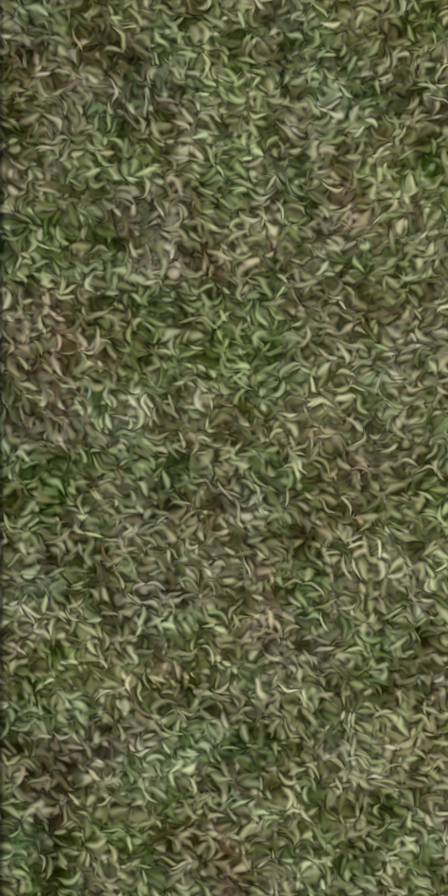
This texture is drawn by a WebGL 2 fragment shader. Its source:

```glsl
#version 300 es
precision highp float;
// Worn, matted lawn: layers of short soft strands scattered on jittered grids,
// each gently darkening what lies beneath it. Slow gradient noise varies the
// lean, the brightness and the green-to-straw hue from patch to patch.

uniform vec2 u_resolution;
out vec4 fragColor;

const int   LAYERS = 7;
const float CELL = 0.042;               // grid spacing, canvas width = 1
const vec2  HALF_LENGTH = vec2(0.28, 0.74);  // in cells, min and max
const vec2  RADIUS = vec2(0.16, 0.29);       // in cells, min and max
const float BEND = 0.7;
const float ANGLE_SPREAD = 1.2;
const float SHADOW = 0.24;
const float WARP = 0.012;
const float TONE_MEAN = 0.85;
const float TONE_SPREAD = 1.08;
const vec3  DARK = vec3(0.160, 0.173, 0.045);
const vec3  LIGHT = vec3(0.588, 0.602, 0.440);
const vec3  GREEN_SHIFT = vec3(-0.034, 0.012, -0.024);
const vec3  GREY_SHIFT = vec3(-0.006, 0.000, 0.036);

vec3 hash3(ivec3 cell) {
    uvec3 v = uvec3(cell) * 1664525u + 1013904223u;
    v.x += v.y * v.z; v.y += v.z * v.x; v.z += v.x * v.y;
    v ^= v >> 16u;
    v.x += v.y * v.z; v.y += v.z * v.x; v.z += v.x * v.y;
    return vec3(v >> 8u) / 16777216.0;
}

float cornerSlope(ivec2 corner, vec2 offset, int seed) {
    float a = 6.28319 * hash3(ivec3(corner, seed)).x;
    return dot(vec2(cos(a), sin(a)), offset);
}

// Gradient noise, roughly -0.7 to 0.7
float noise(vec2 p, int seed) {
    ivec2 i = ivec2(floor(p));
    vec2 f = fract(p);
    vec2 u = f * f * f * (f * (f * 6.0 - 15.0) + 10.0);
    float low = mix(cornerSlope(i, f, seed),
                    cornerSlope(i + ivec2(1, 0), f - vec2(1, 0), seed), u.x);
    float high = mix(cornerSlope(i + ivec2(0, 1), f - vec2(0, 1), seed),
                     cornerSlope(i + ivec2(1, 1), f - vec2(1, 1), seed), u.x);
    return mix(low, high, u.y);
}

vec3 grassColour(float tone, float green, float grey) {
    return mix(DARK, LIGHT, tone) + GREEN_SHIFT * green + GREY_SHIFT * grey;
}

// x: distance to the strand's spine, y: position along it from -1 to 1
vec2 curvedStrand(vec2 p, float angle, float halfLength, float bend) {
    float c = cos(angle), s = sin(angle);
    vec2 q = vec2(c * p.x + s * p.y, c * p.y - s * p.x);
    q.y += bend * (q.x * q.x - 0.12);
    float past = max(abs(q.x) - halfLength, 0.0);
    return vec2(length(vec2(past, q.y)), clamp(q.x / halfLength, -1.0, 1.0));
}

void main() {
    vec2 uv = gl_FragCoord.xy / u_resolution.x;
    float height = gl_FragCoord.y / u_resolution.y;

    // Patch-wide variation
    float greenPatch = 1.6 * noise(uv * 4.5, 101) + 1.1 * noise(uv * 11.0, 102);
    float greyPatch = 1.3 * noise(uv * 5.5 + 3.7, 103) - 0.3 * uv.x;
    float tonePatch = 0.34 * noise(uv * 5.0, 104) + 0.36 * noise(uv * 12.0, 105)
                    + 0.30 * noise(uv * 23.0, 110) + 0.14 * (uv.x - 0.5);
    float lean = mix(-0.6, 0.85, smoothstep(0.4, 1.0, uv.x) * smoothstep(0.1, 0.9, height))
               + 0.9 * noise(uv * 3.0, 106);

    // Wobble so that no strand is a clean arc
    vec2 wobble = vec2(noise(uv * 27.0, 107), noise(uv * 27.0, 108));
    vec2 p = uv + WARP * wobble;

    // Shaded thatch between the strands
    vec3 colour = grassColour(0.30 + tonePatch + 0.25 * noise(uv * 50.0, 109),
                              greenPatch, greyPatch);

    // Strands, from the lowest layer to the topmost
    for (int layer = 0; layer < LAYERS; layer++) {
        float size = CELL * (1.12 - 0.04 * float(layer));
        vec2 g = p / size + float(layer) * vec2(7.31, 3.77);
        ivec2 home = ivec2(floor(g));
        for (int j = -1; j <= 1; j++)
        for (int i = -1; i <= 1; i++) {
            ivec2 cell = home + ivec2(i, j);
            vec3 place = hash3(ivec3(cell, layer));
            vec3 shape = hash3(ivec3(cell, layer + 20));
            vec3 tint = hash3(ivec3(cell, layer + 40));
            vec2 centre = vec2(cell) + mix(vec2(0.12), vec2(0.88), place.xy);
            float angle = lean + ANGLE_SPREAD * (2.0 * place.z - 1.0);
            float halfLength = mix(HALF_LENGTH.x, HALF_LENGTH.y, shape.x);
            vec2 strand = curvedStrand(g - centre, angle, halfLength, BEND * (2.0 * shape.z - 1.0));
            float radius = mix(RADIUS.x, RADIUS.y, shape.y) * (1.0 - 0.4 * strand.y * strand.y);

            float tone = TONE_MEAN + TONE_SPREAD * (tint.x - 0.5) + tonePatch + 0.10 * strand.y;
            vec3 strandColour = grassColour(tone, greenPatch + 1.6 * (tint.y - 0.5),
                                            greyPatch + 1.4 * (tint.z - 0.5));
            float shade = 1.0 - smoothstep(0.2 * radius, 1.9 * radius, strand.x);
            float cover = 1.0 - smoothstep(0.0, 1.2 * radius, strand.x);
            cover *= 1.0 - 0.6 * pow(abs(strand.y), 4.0);   // tips melt away
            colour = mix(colour * (1.0 - SHADOW * shade), strandColour, 0.88 * cover);
        }
    }

    // Dim left border
    colour *= mix(0.6, 1.0, smoothstep(0.0, 0.012, uv.x));
    fragColor = vec4(clamp(colour, 0.0, 1.0), 1.0);
}
```
